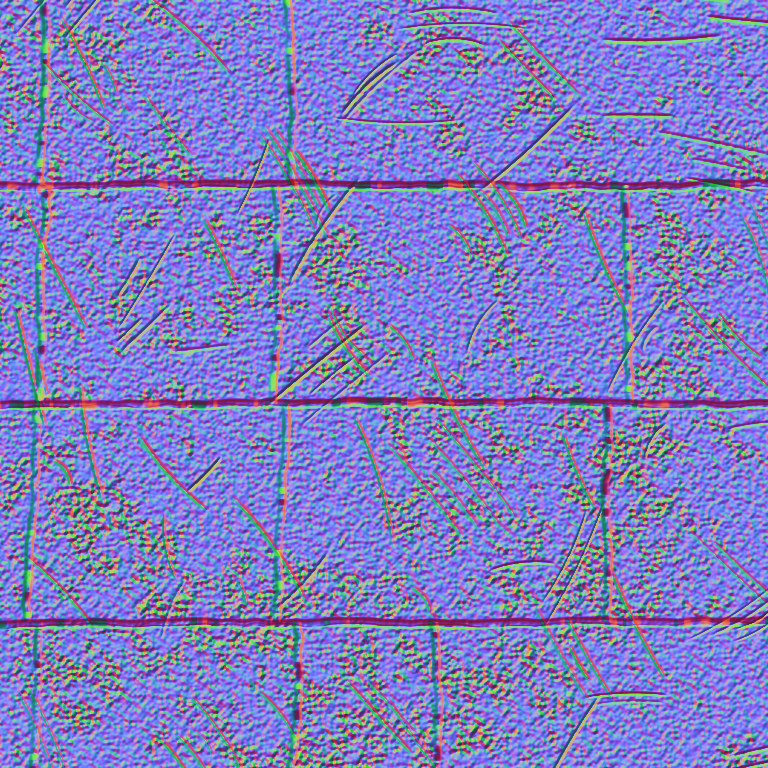
Reproduce this texture map procedurally as a WebGL 1 fragment shader.

```glsl
precision highp float;
uniform vec2 u_resolution;

const float FIRST_BED = 0.190;      // height of the lowest bed joint
const float COURSE = 0.2845;        // height of one course of blocks
const float GRAIN_FREQ = 205.0;
const float GRAIN_STEP = 0.4;
const float GRAIN_CALM = 1.4;
const float GRAIN_ROUGH = 4.0;
const float BED_DEPTH = 3.8;
const float UPRIGHT_DEPTH = 2.6;
const float NICK_DEPTH = 3.0;
const float SCRATCH_GRID = 8.0;
const float TINT = 0.42;            // colour swing of a steep slope
const int SCRATCH_GROUPS = 64;
const int GROUP_LINES = 4;

float hash(vec2 p) {
  return fract(sin(dot(p, vec2(127.1, 311.7))) * 43758.5453);
}

float noise(vec2 p) {
  vec2 i = floor(p);
  vec2 f = fract(p);
  f = f * f * (3.0 - 2.0 * f);
  float low = mix(hash(i), hash(i + vec2(1.0, 0.0)), f.x);
  float high = mix(hash(i + vec2(0.0, 1.0)), hash(i + 1.0), f.x);
  return mix(low, high, f.y);
}

float wall(float d, float width) {
  float x = d / width;
  return exp(-x * x);
}

// Stone grain: two rotated layers of relief
float grainHeight(vec2 p) {
  vec2 turned = vec2(0.8 * p.x - 0.6 * p.y, 0.6 * p.x + 0.8 * p.y);
  return 0.75 * noise(turned) + 0.4 * noise(p * 1.3 + 31.0);
}

vec2 grainSlope(vec2 p) {
  vec2 q = p * GRAIN_FREQ;
  float here = grainHeight(q);
  float right = grainHeight(q + vec2(GRAIN_STEP, 0.0));
  float up = grainHeight(q + vec2(0.0, GRAIN_STEP));
  vec2 turned = vec2(0.8 * p.x - 0.6 * p.y, 0.6 * p.x + 0.8 * p.y);
  float patches = 0.3 * noise(p * 9.0 + 5.0) + 0.35 * noise(turned * 34.0)
                + 0.35 * noise(p * 85.0);
  float roughness = mix(GRAIN_CALM, GRAIN_ROUGH, smoothstep(0.5, 0.72, patches));
  return (vec2(right, up) - here) / GRAIN_STEP * roughness;
}

// Small chips that cross a joint
float nicks(float along, float lane) {
  float chip = noise(vec2(along * 75.0, lane)) - 0.5;
  return NICK_DEPTH * sign(chip) * smoothstep(0.27, 0.42, abs(chip));
}

// Long bed joints: sharp upper edge, sloping floor, inner crack, thin lip
vec2 bedSlope(vec2 p) {
  float bed = floor((p.y - FIRST_BED) / COURSE + 0.5);
  float wobble = 0.005 * (noise(vec2(p.x * 16.0, bed * 7.0)) - 0.5)
               + 0.003 * (noise(vec2(p.x * 60.0, bed * 9.0)) - 0.5);
  float d = p.y - FIRST_BED - bed * COURSE - wobble;
  float inner = 0.006 * (noise(vec2(p.x * 22.0, bed + 40.0)) - 0.5);
  float wear = 0.45 + 0.8 * noise(vec2(p.x * 30.0, bed + 3.0));
  float slope = wall(d - 0.0035, 0.0019) + 0.25 * wall(d, 0.003);
  slope += wear * (0.6 * wall(d - inner + 0.002, 0.0011) - 0.75 * wall(d + 0.0055, 0.0014));
  return vec2(nicks(p.x, bed * 5.0) * wall(d, 0.005), slope * BED_DEPTH * (0.5 + 0.5 * wear));
}

vec3 uprightPositions(float course) {
  if (course < 0.5) return vec3(0.050, 0.385, 0.568);
  if (course < 1.5) return vec3(0.042, 0.365, 0.790);
  if (course < 2.5) return vec3(0.055, 0.360, 0.815);
  return vec3(0.058, 0.380, 0.940);
}

// One upright joint, leaning and wandering within its course
vec2 uprightSlope(vec2 p, float x, float course, float column) {
  float along = fract((p.y - FIRST_BED) / COURSE) - 0.5;
  float lean = 0.028 * (hash(vec2(course, column) + 17.0) - 0.5) * along;
  float lane = course * 11.0 + column * 3.0;
  float wobble = 0.008 * (noise(vec2(p.y * 14.0, lane)) - 0.5)
               + 0.004 * (noise(vec2(p.y * 65.0, lane)) - 0.5);
  float d = p.x - x - lean - wobble;
  float leftWear = 0.3 + 0.9 * noise(vec2(p.y * 32.0, lane + 5.0));
  float rightWear = 0.3 + 0.9 * noise(vec2(p.y * 26.0, lane + 9.0));
  float faint = column > 1.5 && course > 2.5 ? 0.2 : 1.0;
  float slope = rightWear * wall(d - 0.0038, 0.0017) - leftWear * wall(d + 0.0038, 0.0024);
  return faint * vec2(slope * UPRIGHT_DEPTH, nicks(p.y, lane + 50.0) * wall(d, 0.004));
}

// Slightly bent, tapering scratches in small parallel groups
vec2 scratchSlope(vec2 p) {
  vec2 slope = vec2(0.0);
  for (int i = 0; i < SCRATCH_GROUPS; i++) {
    float g = float(i);
    vec2 cell = vec2(mod(g, SCRATCH_GRID), floor(g / SCRATCH_GRID));
    vec2 center = (cell + vec2(hash(vec2(g, 1.3)), hash(vec2(g, 2.7)))) / SCRATCH_GRID;
    float kind = hash(vec2(g, 4.1));
    float spread = hash(vec2(g, 5.9)) - 0.5;
    float angle = kind < 0.58 ? -1.05 + 0.7 * spread
                : (kind < 0.82 ? 0.85 + 0.7 * spread : 0.6 * spread);
    vec2 dir = vec2(cos(angle), sin(angle));
    vec2 normal = vec2(-dir.y, dir.x);
    float bend = 0.016 * (hash(vec2(g, 6.2)) - 0.5);
    float spacing = mix(0.008, 0.026, hash(vec2(g, 7.4)));
    float crowd = hash(vec2(g, 8.8));
    float count = 1.0 + floor(4.0 * crowd * crowd);
    for (int k = 0; k < GROUP_LINES; k++) {
      float n = float(k);
      vec2 id = vec2(g, n + 10.5);
      vec2 q = p - center - normal * n * spacing;
      float reach = mix(0.02, 0.1, hash(id));
      float s = (dot(q, dir) - 0.04 * (hash(id + 20.0) - 0.5)) / reach;
      float d = dot(q, normal) + bend * s * s;
      float width = mix(0.0015, 0.0025, hash(id + 30.0));
      float depth = mix(1.5, 4.2, hash(id + 40.0)) * step(n + 0.5, count);
      float taper = 1.0 - smoothstep(0.7, 1.0, abs(s));
      slope += normal * 2.0 * depth * taper * d / width * wall(d, width);
    }
  }
  return slope;
}

void main() {
  vec2 p = gl_FragCoord.xy / u_resolution;
  float course = floor((p.y - FIRST_BED) / COURSE) + 1.0;
  vec3 x = uprightPositions(course);
  vec2 marks = bedSlope(p) + scratchSlope(p);
  marks += uprightSlope(p, x.x, course, 0.0);
  marks += uprightSlope(p, x.y, course, 1.0);
  marks += uprightSlope(p, x.z, course, 2.0);
  float cover = min(length(marks), 1.0);
  vec2 slope = marks + grainSlope(p) * (1.0 - 0.6 * cover);

  // Encode the surface direction as colour
  vec3 n = normalize(vec3(slope.x, -slope.y, 1.0));
  gl_FragColor = vec4(0.5 + TINT * n.xy, n.z, 1.0);
}
```
